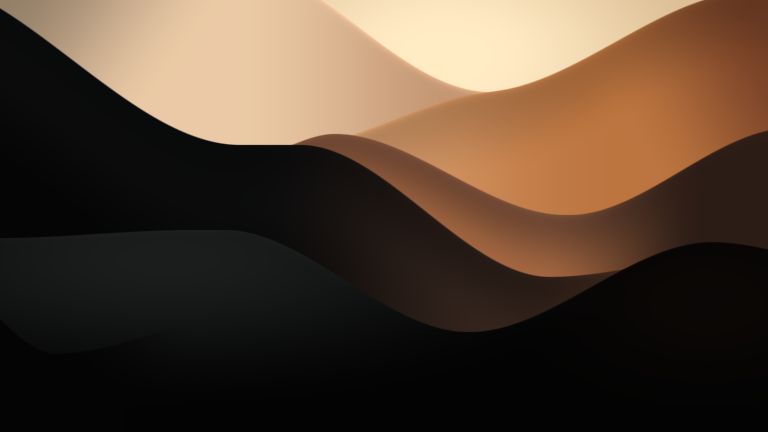
A Shadertoy shader for this background:

```glsl
// Overlapping silky waves falling from warm cream through copper to black.

// Smooth change in height between two positions along the canvas.
float rise(float x, float from, float to, float height) {
    return height * smoothstep(from, to, x);
}

// Lays a sheet over the scene; depth is the distance below its top edge.
vec3 cover(vec3 scene, vec3 paint, float depth, float opacity) {
    float soft = fwidth(depth) * 0.8;
    paint *= 1.0 + 0.2 * exp(-140.0 * max(depth, 0.0));
    return mix(scene, paint, opacity * smoothstep(-soft, soft, depth));
}

void mainImage(out vec4 fragColor, in vec2 fragCoord) {
    vec2 uv = fragCoord / iResolution.xy;
    float x = uv.x, y = uv.y;

    // Cream light at the back
    float glow = smoothstep(0.05, 0.38, length(uv - vec2(0.58, 0.87)));
    vec3 color = mix(vec3(1.0, 0.92, 0.77), vec3(0.86, 0.74, 0.58), glow);

    // Sand sheet on the upper left
    float depth = 1.139 - rise(x, 0.26, 0.638, 0.352) - y;
    vec3 sand = mix(vec3(0.58, 0.50, 0.41), vec3(0.92, 0.79, 0.65),
                    smoothstep(0.0, 0.3, x + 0.4 * (1.0 - y)));
    sand = mix(sand, vec3(0.76, 0.58, 0.44), smoothstep(0.3, 0.62, x));
    color = cover(color, sand, depth, 1.0);

    // Copper sheet on the upper right
    depth = 0.657 + rise(x, 0.371, 0.651, 0.13)
          + rise(x, 0.625, 0.977, 0.231) - y;
    vec3 copper = mix(vec3(0.85, 0.62, 0.43), vec3(0.74, 0.46, 0.25),
                      smoothstep(0.45, 0.8, x));
    copper = mix(copper, vec3(0.46, 0.25, 0.15),
                 smoothstep(0.78, 1.05, x + 0.3 * (y - 0.8)));
    copper *= mix(0.83, 1.0, smoothstep(0.0, 0.2, depth));
    color = cover(color, copper, depth, 1.0);

    // Brown ribbon, lighter toward its lower side
    depth = 0.63 + rise(x, 0.3125, 0.436, 0.06)
          - rise(x, 0.436, 0.736, 0.1875)
          + rise(x, 0.742, 1.029, 0.201) - y;
    vec3 brown = mix(vec3(0.42, 0.27, 0.19), vec3(0.64, 0.40, 0.25),
                     smoothstep(0.0, 0.16, depth));
    brown = mix(brown, vec3(0.17, 0.11, 0.085), smoothstep(0.7, 0.92, x));
    color = cover(color, brown, depth, 1.0);

    // Dark sheet, black on the left and umber on the right
    depth = 1.058 - rise(x, -0.124, 0.3125, 0.3935)
          - rise(x, 0.391, 0.716, 0.3055)
          + rise(x, 0.716, 0.99, 0.0625) - y;
    vec3 dark = mix(vec3(0.05, 0.052, 0.055), vec3(0.018),
                    smoothstep(0.05, 0.4, depth));
    dark = mix(dark, vec3(0.21, 0.145, 0.115), smoothstep(0.3, 0.68, x));
    dark = mix(dark, vec3(0.30, 0.19, 0.13), smoothstep(0.68, 0.82, x));
    dark *= mix(0.7, 1.0, smoothstep(0.0, 0.18, depth));
    color = cover(color, dark, depth, 1.0);

    // Charcoal sheet in front, with a faint warm tint on the right
    depth = 0.449 + rise(x, 0.0, 0.25, 0.0185)
          - rise(x, 0.293, 0.609, 0.236)
          + rise(x, 0.612, 0.927, 0.208)
          - rise(x, 0.927, 1.107, 0.046) - y;
    float sheen = 1.0 - smoothstep(0.0, 0.5,
                  length((uv - vec2(0.22, 0.4)) * vec2(0.8, 1.4)));
    float warmth = 1.0 - smoothstep(0.0, 0.3, length(uv - vec2(0.92, 0.3)));
    vec3 charcoal = vec3(0.012) + sheen * vec3(0.095, 0.1, 0.1)
                  + warmth * vec3(0.03, 0.016, 0.01);
    color = cover(color, charcoal, depth, 1.0);

    // Black fold at the lower left, fading into the sheet
    depth = 0.329 - rise(x, -0.065, 0.072, 0.148)
          + rise(x, 0.072, 0.325, 0.09) - y;
    color = cover(color, vec3(0.015), depth, 1.0 - smoothstep(0.08, 0.26, x));

    fragColor = vec4(color, 1.0);
}
```
